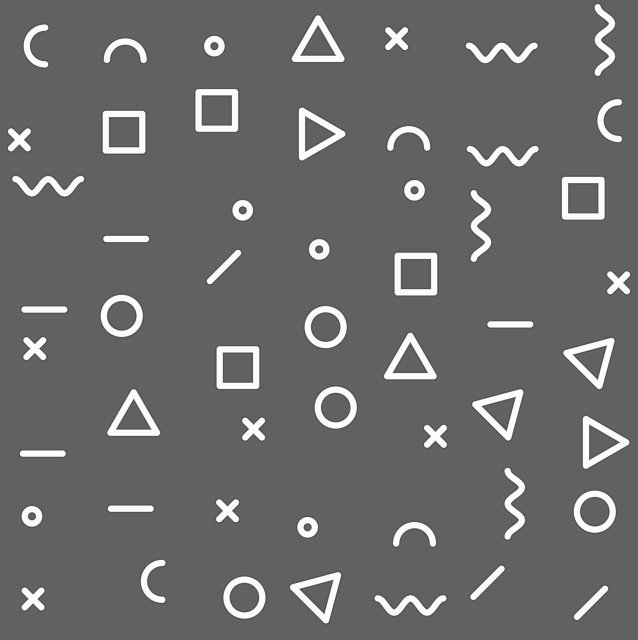
A Shadertoy shader for this pattern:

```glsl
// Scatter of white outline shapes (rings, squares, triangles, waves, ...) on grey.
// Columns hold 8 or 7 cells in turn; each cell deals one shape from a shuffled
// deck and jitters it within its free room. Strokes come from distance functions.

const vec3 GREY  = vec3(0.38);
const vec3 RIM   = vec3(0.32);
const vec3 WHITE = vec3(0.99);

const float PI = 3.14159265;
const float COLUMNS = 7.0;
const float HALF_STROKE = 0.0049;
const float RIM_WIDTH = 0.0022;
const float CELL_MARGIN = 0.011;

// Base shapes
const int CROSS = 0, DASH = 1, RING = 2, SQUARE = 3, BEAD = 4, WAVE = 5, TRIANGLE = 6, ARCH = 7;

// Deck of 54 cards: last card of each kind, its base shape, its turn in eighths
const int KINDS = 13;
const int DECK_SIZE = 54;
const int LAST_CARD[KINDS] = int[](8, 13, 18, 23, 29, 33, 36, 39, 43, 46, 49, 52, 54);
const int BASE[KINDS] = int[](CROSS, DASH, RING, SQUARE, BEAD, WAVE, TRIANGLE, ARCH,
                              WAVE, DASH, TRIANGLE, ARCH, TRIANGLE);
const float TURN[KINDS] = float[](0., 0., 0., 0., 0., 0., 0., 0., 2., 1., -1., 2., -2.);

// Half extents of the base shapes, stroke included
const vec2 REACH[8] = vec2[](vec2(.018), vec2(.036, .005), vec2(.033), vec2(.034),
                             vec2(.0165), vec2(.056, .017), vec2(.042, .045), vec2(.034, .02));

vec2 hash2(float n) {
    return fract(sin(vec2(n * 12.99 + 3.1, n * 78.23 + 7.7)) * 43758.5);
}

float segment(vec2 p, vec2 a, vec2 b) {
    vec2 pa = p - a, ba = b - a;
    return length(pa - ba * clamp(dot(pa, ba) / dot(ba, ba), 0.0, 1.0));
}

float ring(vec2 p, float radius) {
    return abs(length(p) - radius);
}

float square(vec2 p, float side) {
    vec2 q = abs(p) - side;
    return abs(length(max(q, 0.0)) + min(max(q.x, q.y), 0.0));
}

// Upper half circle, centred on its bounding box
float arch(vec2 p, float radius) {
    p.y += 0.5 * radius;
    return p.y > 0.0 ? ring(p, radius) : length(vec2(abs(p.x) - radius, p.y));
}

float triangle(vec2 p, float radius) {
    float d = 1.0;
    for (int i = 0; i < 3; i++) {
        float a = PI * (0.5 + float(i) * 2.0 / 3.0);
        float b = a + PI * 2.0 / 3.0;
        d = min(d, segment(p, radius * vec2(cos(a), sin(a)), radius * vec2(cos(b), sin(b))));
    }
    return d;
}

// Two periods of a cosine, traced by short segments
float wave(vec2 p, float period, float height) {
    const int STEPS = 32;
    float d = 1.0;
    vec2 previous = vec2(-period, height);
    for (int i = 1; i <= STEPS; i++) {
        float t = 2.0 * float(i) / float(STEPS) - 1.0;
        vec2 next = vec2(t * period, height * cos(2.0 * PI * t));
        d = min(d, segment(p, previous, next));
        previous = next;
    }
    return d;
}

// Distance to the centre line of a base shape
float shapeDistance(int shape, vec2 p) {
    if (shape == CROSS)    return segment(abs(p), vec2(0.0), vec2(0.013));
    if (shape == DASH)     return segment(p, vec2(-0.031, 0.0), vec2(0.031, 0.0));
    if (shape == RING)     return ring(p, 0.028);
    if (shape == SQUARE)   return square(p, 0.0285);
    if (shape == BEAD)     return ring(p, 0.0112);
    if (shape == WAVE)     return wave(p, 0.0512, 0.0112);
    if (shape == TRIANGLE) return triangle(p, 0.042);
    return arch(p, 0.0287);
}

int dealKind(int id) {
    int card = (19 * id + 6 * id * id) % DECK_SIZE;
    int kind = 0;
    while (kind < KINDS - 1 && card >= LAST_CARD[kind]) kind++;
    return kind;
}

void mainImage(out vec4 fragColor, in vec2 fragCoord) {
    vec2 p = fragCoord / iResolution.y;
    float pixel = 1.0 / iResolution.y;

    // Cell: odd columns hold one row less, which staggers the rows
    float columnWidth = iResolution.x / iResolution.y / COLUMNS;
    float column = floor(p.x / columnWidth);
    float rows = 8.0 - mod(column, 2.0);
    float row = floor(p.y * rows);
    vec2 cell = vec2(columnWidth, 1.0 / rows);
    int id = int(column) * 7 + (int(column) + 1) / 2 + int(row);

    // Shape, turned and jittered
    int kind = dealKind(id);
    float angle = TURN[kind] * PI / 4.0;
    float c = cos(angle), s = sin(angle);
    vec2 reach = REACH[BASE[kind]];
    reach = abs(c) * reach + abs(s) * reach.yx;
    vec2 room = max(0.5 * cell - reach - CELL_MARGIN, 0.0);
    vec2 q = p - (vec2(column, row) + 0.5) * cell - room * (2.0 * hash2(float(id)) - 1.0);
    q = vec2(c * q.x + s * q.y, c * q.y - s * q.x);

    // Stroke with a thin darker rim
    float d = shapeDistance(BASE[kind], q) - HALF_STROKE;
    vec3 color = mix(RIM, GREY, smoothstep(-0.5 * pixel, 0.5 * pixel, d - RIM_WIDTH));
    color = mix(WHITE, color, smoothstep(-0.7 * pixel, 0.7 * pixel, d));
    fragColor = vec4(color, 1.0);
}
```
